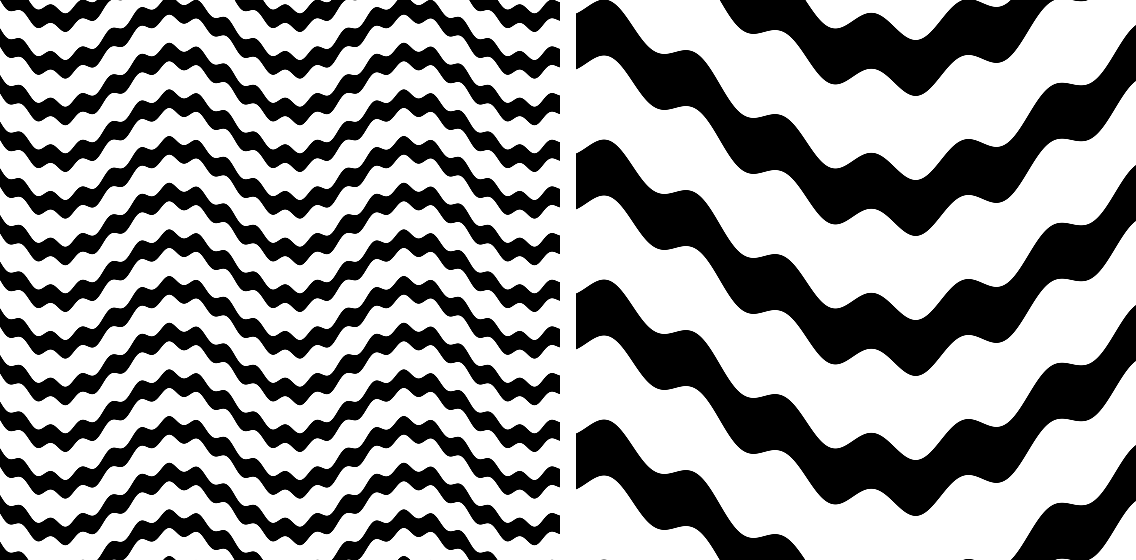
Left: the whole. Right: its middle third, enlarged.
Write a WebGL 2 fragment shader that draws this pattern.

```glsl
#version 300 es
precision highp float;
// Black wavy bands stacked on white. Each band is a horizontal stripe displaced
// vertically by a broad sine swell plus a fine sine ripple; the stripes repeat
// with fract, and their edges are smoothed over about one pixel.

uniform vec2 u_resolution;
out vec4 outColor;

const vec3 BAND_COLOR = vec3(0.0);
const vec3 GROUND_COLOR = vec3(1.0);

const float BAND_COUNT = 12.0;        // bands over the canvas height
const float BAND_SHARE = 0.4;         // black part of each vertical repeat
const float SWELL_FREQUENCY = 15.0;   // radians per canvas width
const float SWELL_HEIGHT = 0.05;
const float RIPPLE_FREQUENCY = 120.0; // eight ripples per swell
const float RIPPLE_HEIGHT = 0.008;
const float EDGE_PIXELS = 0.8;        // width of the smoothed edge

// Vertical displacement shared by all bands
float waveOffset(float x) {
    return SWELL_HEIGHT * sin(SWELL_FREQUENCY * x)
         + RIPPLE_HEIGHT * sin(RIPPLE_FREQUENCY * x);
}

// Signed distance to the nearest band, in repeats; negative inside
float bandDistance(float phase) {
    float halfBand = 0.5 * BAND_SHARE;
    float fromCenter = abs(fract(phase - halfBand + 0.5) - 0.5);
    return fromCenter - halfBand;
}

void main() {
    vec2 uv = gl_FragCoord.xy / u_resolution;
    float phase = BAND_COUNT * (uv.y + waveOffset(uv.x));

    // The continuous phase gives the pixel size without seams
    float pixel = length(vec2(dFdx(phase), dFdy(phase)));
    float halfEdge = 0.5 * EDGE_PIXELS * pixel;
    float ground = smoothstep(-halfEdge, halfEdge, bandDistance(phase));

    outColor = vec4(mix(BAND_COLOR, GROUND_COLOR, ground), 1.0);
}
```
